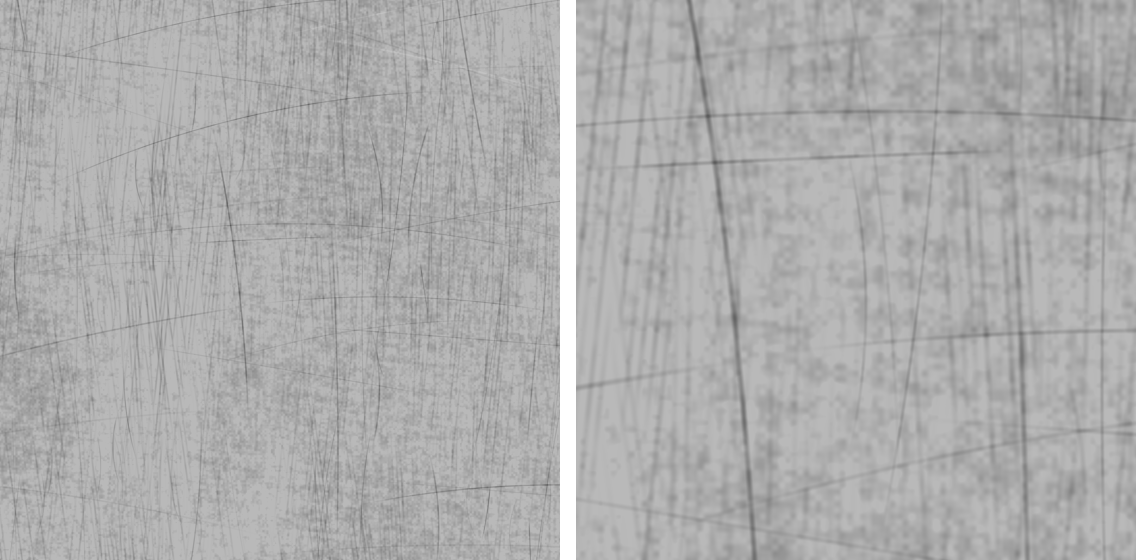
Left, the full canvas; right, a detail of the centre.
A WebGL 2 fragment shader for this texture:

```glsl
#version 300 es
precision highp float;
// Worn grey metal: cloudy tone, fine grain, upright hatching, long scratches and shallow arcs.

uniform vec2 u_resolution;
out vec4 fragColor;

const float BASE_TONE = 0.692;
const float LIGHT_LIMIT = 0.725;
const float CLOUD_AMOUNT = 0.15;
const float GRAIN_AMOUNT = 0.09;
const float FIBRE_AMOUNT = 0.07;
const float PATCH_AMOUNT = 0.022;
const float HATCH_DEPTH = 0.11;
const float HATCH_COLUMNS = 140.0;
const int HATCH_LAYERS = 4;
const int PATCHES = 7;
const int UPRIGHT_SCRATCHES = 90;
const int ARC_SCRATCHES = 28;
const float SCRATCH_WIDTH = 0.0023;
const float HALF_PI = 1.5708;

float hash(vec2 p) {
    vec3 q = fract(p.xyx * 0.1031);
    q += dot(q, q.yzx + 33.33);
    return fract((q.x + q.y) * q.z);
}

vec4 hash4(float i, float salt) {
    return vec4(hash(vec2(i, salt)), hash(vec2(i, salt + 17.0)),
                hash(vec2(i, salt + 31.0)), hash(vec2(i, salt + 53.0)));
}

float noise(vec2 p) {
    vec2 cell = floor(p), f = fract(p);
    f = f * f * (3.0 - 2.0 * f);
    float low = mix(hash(cell), hash(cell + vec2(1, 0)), f.x);
    float high = mix(hash(cell + vec2(0, 1)), hash(cell + vec2(1, 1)), f.x);
    return mix(low, high, f.y);
}

float fbm(vec2 p) {
    float sum = 0.0, weight = 0.5;
    for (int i = 0; i < 4; i++) {
        sum += weight * noise(p);
        p = p * 2.03 + 19.7;
        weight *= 0.5;
    }
    return sum / 0.9375;
}

// Tapered parabolic stroke, slightly broken along its length.
float scratch(vec2 p, vec2 center, float angle, float halfLength, float bend, float width, float pixel) {
    vec2 d = p - center, axis = vec2(cos(angle), sin(angle));
    float t = dot(d, axis) / halfLength;
    if (abs(t) > 1.0) return 0.0;
    float across = dot(d, vec2(-axis.y, axis.x)) + bend * t * t;
    float soft = max(width, 1.2 * pixel);
    float line = (1.0 - smoothstep(0.0, soft, abs(across))) * width / soft;
    float taper = 1.0 - smoothstep(0.5, 1.0, abs(t));
    float wear = 0.55 + 0.45 * noise(vec2(t * halfLength * 70.0, floor(center.x * 900.0)));
    return line * taper * wear;
}

// Columns of short strokes, each column with its own phase.
float hatching(vec2 p) {
    float sum = 0.0;
    for (int k = 0; k < HATCH_LAYERS; k++) {
        float layer = float(k);
        float x = (p.x + (layer - 1.3) * 0.08 * p.y) * HATCH_COLUMNS + layer * 211.0 + 40.0;
        float column = floor(x), phase = hash(vec2(column, 7.0));
        float profile = 1.0 - smoothstep(0.0, 0.42, abs(fract(x) - mix(0.42, 0.58, phase)));
        float stroke = smoothstep(0.5, 0.9, noise(vec2(p.y * 7.0 + phase * 60.0, column)));
        float broken = 0.4 + 0.6 * noise(vec2(p.y * 90.0, column + 300.0));
        float region = smoothstep(0.4, 0.72, fbm(p * vec2(7.0, 2.0) + layer * 13.0));
        sum += profile * stroke * broken * region;
    }
    return sum;
}

// Faint rectangular stains with uneven edges.
float stains(vec2 p, float pixel) {
    float sum = 0.0;
    for (int i = 0; i < PATCHES; i++) {
        vec4 r = hash4(float(i), 211.0);
        vec2 d = abs(p - r.xy) - mix(vec2(0.05, 0.08), vec2(0.14, 0.22), r.zw);
        float edge = max(d.x, d.y) + 0.012 * (noise(p * 45.0) - 0.5);
        float inside = 1.0 - smoothstep(-0.012 * r.w - pixel, pixel, edge);
        sum += inside * (r.z < 0.5 ? -1.0 : 0.7);
    }
    return sum;
}

void main() {
    float pixel = 1.0 / min(u_resolution.x, u_resolution.y);
    vec2 p = gl_FragCoord.xy * pixel;

    // Clouds, grain and brushed fibres
    float tone = BASE_TONE + CLOUD_AMOUNT * (fbm(p * 3.2 + 4.0) - 0.5);
    tone += GRAIN_AMOUNT * (noise(p * 270.0) + 0.8 * noise(p * 115.0 + 9.0) - 0.9);
    tone += FIBRE_AMOUNT * (noise(p * vec2(210.0, 24.0)) - 0.5);
    tone += FIBRE_AMOUNT * 0.8 * (noise((p + vec2(0.0, 0.12 * p.x)) * vec2(16.0, 150.0)) - 0.5);
    tone += PATCH_AMOUNT * stains(p, pixel);
    tone = min(tone, LIGHT_LIMIT);
    tone -= HATCH_DEPTH * hatching(p);

    // Upright scratches, mostly faint with a few deep ones
    for (int i = 0; i < UPRIGHT_SCRATCHES; i++) {
        vec4 place = hash4(float(i), 3.0), look = hash4(float(i), 101.0);
        float depth = mix(0.05, 0.24, pow(look.x, 3.0));
        float angle = HALF_PI + 0.34 * (place.z - 0.5);
        tone -= depth * scratch(p, place.xy, angle, mix(0.05, 0.32, place.w * place.w),
                                0.03 * (look.y - 0.5), SCRATCH_WIDTH * mix(0.7, 1.2, look.z), pixel);
    }

    // Sweeping arcs, a few of them pale
    for (int i = 0; i < ARC_SCRATCHES; i++) {
        vec4 place = hash4(float(i), 401.0), look = hash4(float(i), 503.0);
        float depth = look.w < 0.12 ? -0.05 : mix(0.05, 0.2, pow(look.x, 3.0));
        tone -= depth * scratch(p, place.xy, 0.6 * (place.z - 0.55), mix(0.12, 0.48, place.w),
                                0.07 * look.y * place.w, SCRATCH_WIDTH * mix(0.8, 1.3, look.z), pixel);
    }

    fragColor = vec4(vec3(clamp(tone, 0.36, 0.76)), 1.0);
}
```
